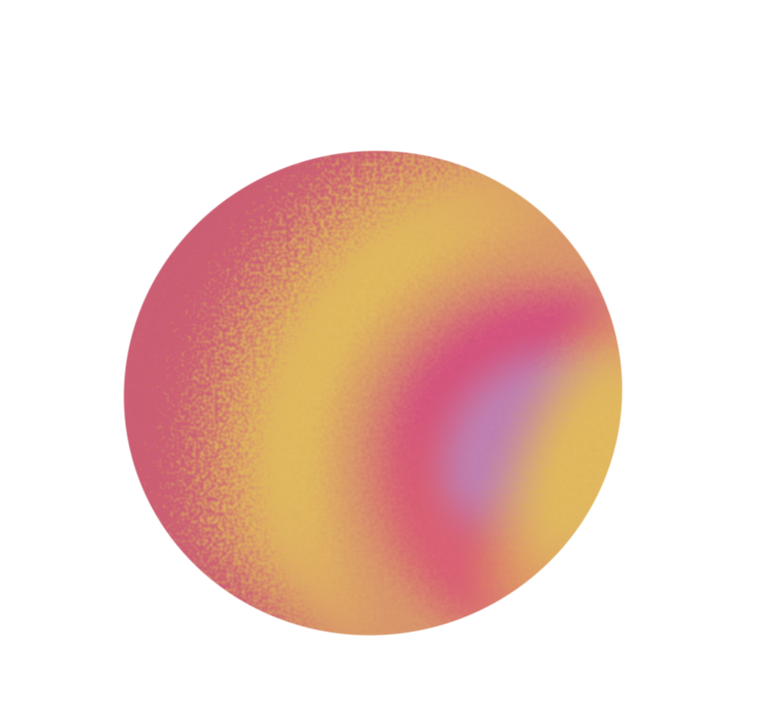
Reproduce this background procedurally as a Shadertoy shader.

```glsl
// A grainy disc on white, with warm gradient rings around a glow at the lower right.

#define DISC_CENTER vec2(0.521, 0.451)
#define DISC_RADII  vec2(0.3485, 0.3377)
#define DISC_TILT   0.23
#define RING_CENTER vec2(0.781, 0.3445)
#define CORE_CENTER vec2(0.823, 0.358)
#define CORE_NORMAL vec2(-0.917, 0.399)
#define CORE_SQUASH 0.4
#define GRAIN_SCALE 190.0
#define GRAIN_INNER 0.010
#define GRAIN_OUTER 0.085

const vec3 YELLOW   = vec3(0.88, 0.72, 0.37);
const vec3 ORANGE   = vec3(0.85, 0.58, 0.42);
const vec3 ROSE     = vec3(0.80, 0.37, 0.45);
const vec3 CORAL    = vec3(0.85, 0.38, 0.45);
const vec3 MAGENTA  = vec3(0.83, 0.33, 0.49);
const vec3 LAVENDER = vec3(0.75, 0.50, 0.69);

// Pseudo-random unit vector for a lattice cell
vec2 cellGradient(vec2 cell) {
    vec3 h = fract(cell.xyx * vec3(0.1031, 0.1030, 0.0973));
    h += dot(h, h.yzx + 33.33);
    float angle = 6.2832 * fract((h.x + h.y) * h.z);
    return vec2(cos(angle), sin(angle));
}

float gradientNoise(vec2 p) {
    vec2 cell = floor(p), f = fract(p);
    vec2 u = f * f * f * (f * (f * 6.0 - 15.0) + 10.0);
    vec2 right = vec2(1.0, 0.0), up = vec2(0.0, 1.0);
    float a = dot(cellGradient(cell), f);
    float b = dot(cellGradient(cell + right), f - right);
    float c = dot(cellGradient(cell + up), f - up);
    float d = dot(cellGradient(cell + 1.0), f - 1.0);
    return mix(mix(a, b, u.x), mix(c, d, u.x), u.y);
}

// Approximate signed distance to the tilted ellipse
float discDistance(vec2 p) {
    float c = cos(DISC_TILT), s = sin(DISC_TILT);
    vec2 q = p - DISC_CENTER;
    q = vec2(c * q.x + s * q.y, c * q.y - s * q.x);
    return (length(q / DISC_RADII) - 1.0) * DISC_RADII.y;
}

vec3 ringColor(vec2 p, float grain) {
    vec2 offset = p - RING_CENTER;
    float r = length(offset);
    vec2 dir = offset / max(r, 0.0001);
    r += grain * mix(GRAIN_INNER, GRAIN_OUTER, smoothstep(0.34, 0.5, r));

    // Hues drift along each ring
    float facing = dot(dir, vec2(-0.9, 0.43));
    vec3 gold = mix(ORANGE, YELLOW, smoothstep(0.2, 0.95, facing));
    vec3 band = mix(CORAL, MAGENTA, smoothstep(0.25, 0.5, p.y));
    vec3 inner = mix(band, LAVENDER, smoothstep(0.2, 0.34, p.y));

    // Rings from the inside out
    vec3 col = mix(inner, band, smoothstep(0.115, 0.205, r));
    col = mix(col, ORANGE, smoothstep(0.205, 0.30, r));
    col = mix(col, gold, smoothstep(0.27, 0.36, r));
    float rim = r * (1.0 + 0.1 * (1.0 - smoothstep(0.1, 0.27, p.y)));
    return mix(col, ROSE, smoothstep(0.385, 0.57, rim));
}

void mainImage(out vec4 fragColor, in vec2 fragCoord) {
    vec2 p = fragCoord / iResolution.y;
    float grain = gradientNoise(p * GRAIN_SCALE)
                + 0.5 * gradientNoise(p * GRAIN_SCALE * 0.53 + 17.0);
    vec3 col = ringColor(p, grain);

    // Elongated yellow core
    vec2 q = p - CORE_CENTER;
    float across = dot(q, CORE_NORMAL);
    float along = dot(q, vec2(-CORE_NORMAL.y, CORE_NORMAL.x));
    float core = length(vec2(across, along * CORE_SQUASH)) + grain * GRAIN_INNER;
    col = mix(YELLOW, col, smoothstep(0.03, 0.145, core));
    col += 0.012 * grain;

    // Smooth edge against white
    float aa = 1.2 / iResolution.y;
    float outside = smoothstep(-aa, aa, discDistance(p));
    fragColor = vec4(mix(col, vec3(1.0), outside), 1.0);
}
```
